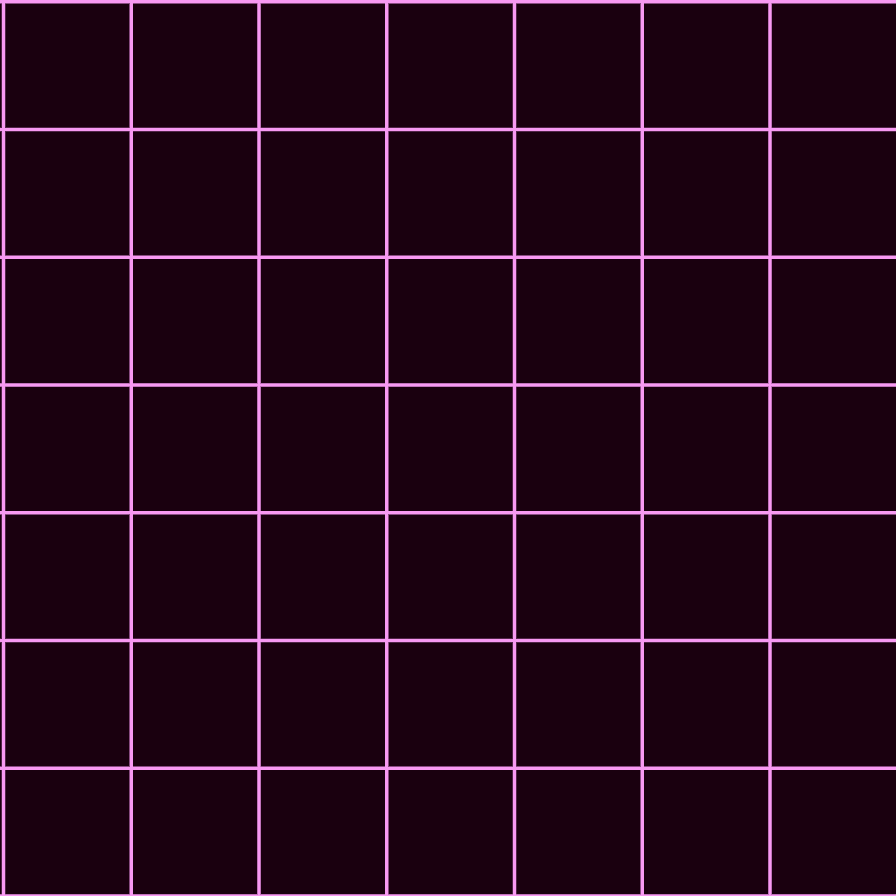
Give the GLSL for this pattern, as a Shadertoy shader.

```glsl
// Distance from each coordinate to the nearest line of a periodic grid
vec2 gridDistance(vec2 p, float period) {
    return abs(mod(p + 0.5 * period, period) - 0.5 * period);
}

void mainImage(out vec4 fragColor, in vec2 fragCoord) {
    float pixel = 1.0 / iResolution.y;
    vec2 uv = fragCoord * pixel;

    // Square cells, seven across and down, with the columns nudged right
    vec2 lineDistance = gridDistance(uv - vec2(2.0 / 512.0, 0.0), 73.0 / 512.0);

    // Thin lines with edges smoothed over one pixel
    vec2 coverage = clamp((1.0 / 512.0 - lineDistance) / pixel + 0.5, 0.0, 1.0);
    float lines = max(coverage.x, coverage.y);

    vec3 background = vec3(0.10, 0.0, 0.06);
    vec3 pinkLine = vec3(0.97, 0.60, 0.95);
    fragColor = vec4(mix(background, pinkLine, lines), 1.0);
}
```
